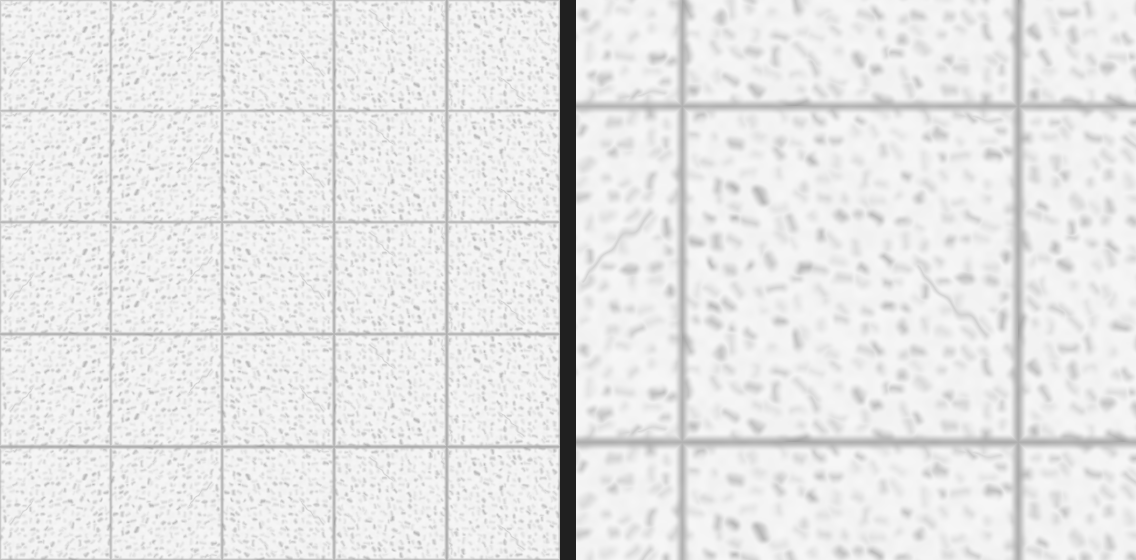
Left: the whole. Right: its middle third, enlarged.
This texture is drawn by a WebGL 2 fragment shader. Its source:

```glsl
#version 300 es
precision highp float;
// Five by five pale ceiling tiles with soft grey flecks, turned differently per column.
uniform vec2 u_resolution;
out vec4 outColor;

const float TILES = 5.0;
const float FLECK_CELLS = 16.0;
const float PI = 3.14159265;
const vec3 PLASTER = vec3(0.955);
const vec3 FLECK = vec3(0.56);
const vec3 JOINT = vec3(0.69);

float hash(vec2 p) {
  vec3 q = fract(vec3(p.xyx) * 0.1031);
  q += dot(q, q.yzx + 33.33);
  return fract((q.x + q.y) * q.z);
}

float valueNoise(vec2 p) {
  vec2 i = floor(p), f = fract(p);
  f = f * f * (3.0 - 2.0 * f);
  float low = mix(hash(i), hash(i + vec2(1, 0)), f.x);
  float high = mix(hash(i + vec2(0, 1)), hash(i + vec2(1, 1)), f.x);
  return mix(low, high, f.y);
}

vec2 warp(vec2 p) {
  return vec2(valueNoise(p), valueNoise(p + 9.0)) - 0.5;
}

float softFill(float d, float blur) {
  return 1.0 - smoothstep(-blur, blur, d);
}

float segment(vec2 p, vec2 a, vec2 b) {
  vec2 ab = b - a;
  return length(p - a - ab * clamp(dot(p - a, ab) / dot(ab, ab), 0.0, 1.0));
}

// Quarter turns and a flip of the centred tile, chosen by column.
vec2 orient(vec2 p, float column) {
  if (column < 0.5) return p;
  if (column < 1.5) return -p;
  if (column < 2.5) return vec2(-p.x, p.y);
  if (column < 3.5) return vec2(-p.y, p.x);
  return vec2(p.y, -p.x);
}

// Short leaning dashes with blurred outlines, one per jittered cell.
float flecks(vec2 p, float cells, float pixel) {
  vec2 q = (p + 0.5) * cells;
  vec2 ragged = q + 0.2 * warp(q * 2.0);
  float blur = max(0.27, pixel * cells);
  float ink = 0.0;
  for (int y = -1; y <= 1; y++) {
    for (int x = -1; x <= 1; x++) {
      vec2 id = floor(q) + vec2(x, y);
      if (any(lessThan(id, vec2(0))) || any(greaterThanEqual(id, vec2(cells)))) continue;
      vec2 center = id + 0.14 + 0.72 * vec2(hash(id + 3.7), hash(id + 41.3));
      float angle = PI * (0.24 + 0.6 * (hash(id + 17.1) - 0.5));
      vec2 reach = vec2(cos(angle), sin(angle)) * mix(0.02, 0.28, hash(id + 71.9));
      float radius = mix(0.13, 0.2, hash(id + 93.5));
      float depth = hash(id + 57.7);
      float strength = mix(0.16, 0.64, depth * depth);
      float d = segment(ragged, center - reach, center + reach) - radius;
      ink = max(ink, strength * softFill(d, blur));
    }
  }
  return ink;
}

// A thin meandering scratch.
float scratch(vec2 p, vec2 a, vec2 b, float blur) {
  return softFill(segment(p + 0.035 * warp(p * 22.0), a, b) - 0.005, blur);
}

// Joints grow heavier along the axis, with a medium outer border.
float joint(float t, float pixel) {
  float index = floor(t + 0.5);
  float halfWidth = mix(0.0012, 0.0028, min(index / 4.0, 1.0));
  if (index > 4.5) halfWidth = 0.0016;
  float d = abs(t - index) / TILES - halfWidth;
  return softFill(d, max(0.0031, pixel));
}

void main() {
  vec2 uv = gl_FragCoord.xy / u_resolution;
  float pixel = 1.0 / min(u_resolution.x, u_resolution.y);
  float tilePixel = pixel * TILES;

  // Slightly uneven tile spacing, rows counted from the top.
  vec2 down = vec2(uv.x, 1.0 - uv.y);
  vec2 t = (down + 0.0036 * sin(PI * down)) * TILES;
  vec2 cell = clamp(floor(t), 0.0, TILES - 1.0);
  vec2 local = (t - cell - 0.5) * vec2(1.0, -1.0);
  vec2 p = orient(local, cell.x);

  // Plaster with faint mottling.
  float mottle = 0.006 * (valueNoise(p * 4.0 + 20.0) - 0.5)
               + 0.022 * (valueNoise(p * 34.0 + 60.0) - 0.5);
  vec3 color = PLASTER + mottle;

  // Flecks and scratches.
  float blur = max(0.017, tilePixel);
  float ink = flecks(p, FLECK_CELLS, tilePixel);
  ink = max(ink, 0.45 * scratch(p, vec2(-0.41, -0.19), vec2(-0.21, 0.02), blur));
  ink = max(ink, 0.38 * scratch(p, vec2(-0.44, 0.45), vec2(-0.31, 0.47), blur));
  color = mix(color, FLECK, ink);

  // Joints, with small chips where flecks touch the rim.
  float grid = max(joint(t.x, pixel), joint(t.y, pixel));
  color = mix(color, JOINT - 0.03 * valueNoise(t * 28.0), grid);
  float chip = segment(p, vec2(0.13, -0.485), vec2(0.18, -0.505));
  chip = min(chip, segment(p, vec2(0.475, -0.23), vec2(0.495, -0.19)));
  color = mix(color, FLECK, 0.55 * softFill(chip - 0.008, blur));
  outColor = vec4(color, 1.0);
}
```
